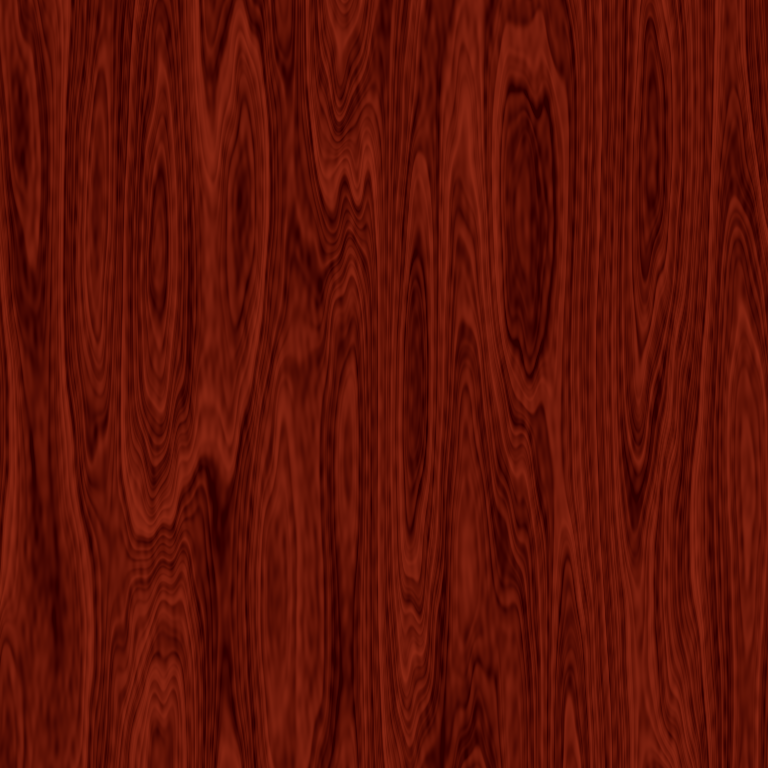
Give the GLSL for this texture, as a Shadertoy shader.

```glsl
// Dark red polished wood with tall, flame-like vertical grain.
// A stretched field of layered sines is cut into growth rings along its
// contours; jagged ring tips, straight pores and fine fibres are added on top.

const float TAU = 6.2831853;
const vec3 DARK_SAP = vec3(0.205, 0.0, 0.0);
const vec3 RED_WOOD = vec3(0.37, 0.07, 0.02);
const vec3 LIGHT_VEIN = vec3(0.49, 0.13, 0.06);

float hash(float n) {
    return fract(sin(n * 127.1 + 3.7) * 4375.85);
}

// Plane waves in spread directions; smooth field of about unit variance.
float waveField(vec2 p, float seed) {
    const int COUNT = 14;
    float sum = 0.0;
    for (int i = 0; i < COUNT; i++) {
        float n = seed + float(i);
        float angle = 0.5 * TAU * (float(i) + hash(n)) / float(COUNT);
        float pitch = mix(0.5, 1.4, hash(n + 31.3));
        float along = dot(p, vec2(cos(angle), sin(angle)));
        sum += sin(TAU * (pitch * along + hash(n + 67.9)));
    }
    return sum / sqrt(0.5 * float(COUNT));
}

// Skewed sines of rising pitch; layers finer than a pixel fade out.
float growthRings(float height, float pixelStep, float seed) {
    float sum = 0.0;
    float pitch = 0.6;
    float strength = 0.85;
    for (int i = 0; i < 7; i++) {
        float phase = TAU * (pitch * height + hash(seed + float(i)));
        float fade = exp(-3.0 * pow(pitch * pixelStep, 2.0));
        sum += strength * fade * sin(phase + 0.7 * sin(phase));
        pitch *= 1.55;
        strength *= 0.98;
    }
    return sum / 1.45;
}

// Height of the wood figure: tall loops over long, nearly straight bands.
float figureHeight(vec2 uv) {
    float jag = 0.013 * waveField(uv * vec2(32.0, 5.0), 140.0);
    vec2 p = uv + vec2(0.0, jag);
    float loops = waveField(p * vec2(7.0, 0.9), 11.0);
    float bands = waveField(p * vec2(4.2, 0.25), 53.0);
    return 0.75 * loops + 0.95 * bands;
}

// Tone 0 is the plain wood, negative is darker, positive lighter.
vec3 woodColour(float tone) {
    vec3 shade = mix(RED_WOOD, DARK_SAP, clamp(-tone / 2.1, 0.0, 1.15));
    vec3 lit = mix(RED_WOOD, LIGHT_VEIN, clamp(tone / 1.6, 0.0, 1.5));
    return max(tone < 0.0 ? shade : lit, 0.0);
}

void mainImage(out vec4 fragColor, in vec2 fragCoord) {
    vec2 uv = fragCoord / iResolution.y;

    // Rings along the contours of the figure
    float height = figureHeight(uv);
    float rings = growthRings(height, fwidth(height), 7.0);

    // Broad shading, long straight pores and short fibres
    float shading = waveField(uv * vec2(9.0, 0.8), 91.0);
    float pores = waveField(uv * vec2(55.0, 1.5), 211.0);
    float fibres = waveField(uv * vec2(115.0, 22.0), 173.0);

    float tone = 0.9 * rings + 0.22 * shading + 0.25 * pores + 0.27 * fibres;
    tone -= 0.1 * (tone * tone - 1.0) + 0.07;
    fragColor = vec4(woodColour(tone), 1.0);
}
```
